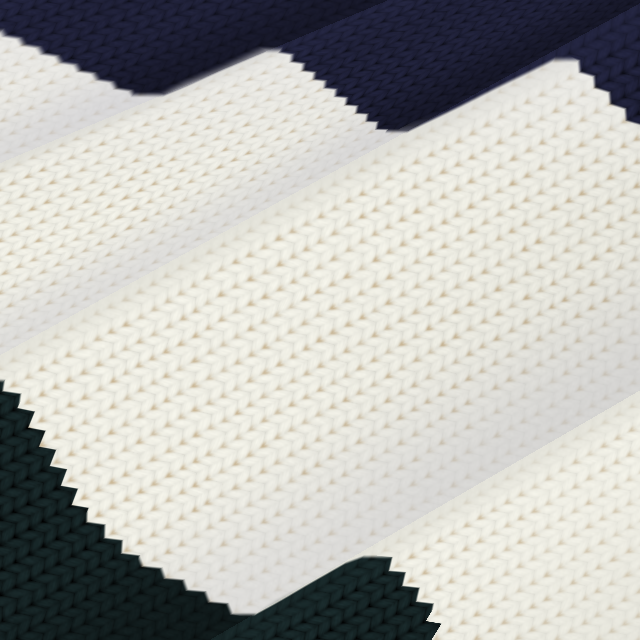
This texture is drawn by a WebGL 1 fragment shader. Its source:

```glsl
precision highp float;
// Draped chunky knit in soft folds: a cream band between navy and dark green.
uniform vec2 u_resolution;

#define CREAM vec3(0.925, 0.922, 0.885)
#define NAVY vec3(0.112, 0.118, 0.205)
#define GREEN vec3(0.072, 0.118, 0.122)
#define HOLE_TINT vec3(0.78, 0.69, 0.54)
#define COURSES 32.0
#define TOOTH 0.024
#define STITCH_LEAN 0.65
#define GROOVE_DEPTH 0.10

float hash(vec2 p) {
  p = fract(p * vec2(0.1031, 0.1137));
  p += dot(p, p.yx + 33.33);
  return fract((p.x + p.y) * p.x * 97.0);
}

float noise(vec2 p) {
  vec2 i = floor(p), f = fract(p);
  f = f * f * (3.0 - 2.0 * f);
  return mix(mix(hash(i), hash(i + vec2(1.0, 0.0)), f.x),
             mix(hash(i + vec2(0.0, 1.0)), hash(i + 1.0), f.x), f.y);
}

// Adds a rise of h between a and b
float ramp(float x, float a, float b, float h) {
  return h * clamp((x - a) / (b - a), 0.0, 1.0);
}

float navyEdge(float x) {
  return 0.951 + ramp(x, 0.0, 0.21, -0.099) + ramp(x, 0.25, 0.41, 0.07)
    + ramp(x, 0.44, 0.60, -0.127) + ramp(x, 0.63, 0.87, 0.112)
    + ramp(x, 0.895, 1.03, -0.14);
}

float greenEdge(float x) {
  return 0.405 + ramp(x, 0.0, 0.035, -0.035) + ramp(x, 0.035, 0.13, -0.17)
    + ramp(x, 0.13, 0.21, -0.072) + ramp(x, 0.21, 0.375, -0.088)
    + ramp(x, 0.39, 0.53, 0.08) + ramp(x, 0.53, 0.565, 0.01)
    + ramp(x, 0.60, 0.68, -0.09) + ramp(x, 0.675, 0.695, -0.12);
}

void main() {
  vec2 p = gl_FragCoord.xy / u_resolution;

  // Crest lines of the three folds
  float upper = 0.745 + 0.42 * p.x;
  float middle = 0.445 + 0.55 * p.x;
  float lower = -0.19 + 0.58 * p.x;

  // Rib coordinate fans between crests; t runs from a crest to the next valley
  float rib, t;
  if (p.y > upper) {
    t = 1.0 - (p.y - upper) / 0.26;
    rib = -(p.y - upper) / 0.026;
  } else if (p.y > middle) {
    t = (upper - p.y) / (upper - middle);
    rib = 11.0 * t;
  } else if (p.y > lower) {
    t = (middle - p.y) / (middle - lower);
    rib = 11.0 + 16.0 * t;
  } else {
    t = (lower - p.y) / 0.62;
    rib = 27.0 + (lower - p.y) / 0.037;
  }
  rib += 0.14 * (noise(p * 14.0) - 0.5);

  // Interlocked V stitches
  float side = abs(fract(rib) - 0.5) * 2.0;
  float course = COURSES * (p.x + 0.8 * p.y) + 0.25 * noise(p * 18.0);
  float phase = course - STITCH_LEAN * side;
  float q = fract(phase);
  float lobe = sqrt(max(0.0, sin(3.14159 * q)));
  float seam = exp(-side * side * 22.0);
  float outerSeam = exp(-(1.0 - side) * (1.0 - side) * 30.0);
  float gap = exp(-pow(min(q, 1.0 - q) * 5.0, 2.0));
  float hole = gap * exp(-side * side * 14.0);
  hole *= 0.55 + 0.6 * hash(floor(vec2(course + 0.5, rib)));
  float fibre = noise(vec2(phase * 7.0, rib * 5.0 + phase * 3.0)) - 0.5;

  // Focus is sharpest across the main fold
  float focus = 1.0 - 0.65 * smoothstep(0.68, 0.98, p.y);
  focus *= 1.0 - 0.45 * smoothstep(0.55, 1.0, p.x) * smoothstep(0.5, 0.1, p.y);
  float valley = smoothstep(0.55, 0.98, t);
  float detail = focus * (1.0 - 0.65 * valley) * smoothstep(-0.04, 0.12, t);
  float relief = (lobe - 0.75) * 0.7 - 0.45 * seam - 0.25 * outerSeam + 0.25 * fibre;

  // Broad light over the folds
  float light = 1.0 - 0.075 * valley - 0.05 * smoothstep(0.10, 0.0, t);
  light -= 0.035 * smoothstep(0.3, 1.0, p.x) * smoothstep(0.15, 0.6, t);
  light -= 0.03 * smoothstep(0.6, 0.95, p.y);

  vec3 cream = CREAM * light;
  cream.b += 0.025 * (valley + smoothstep(0.65, 1.0, p.y));
  cream *= 1.015 + GROOVE_DEPTH * relief * detail;
  cream = mix(cream, HOLE_TINT * light, clamp(hole * detail * 0.75, 0.0, 0.8));

  float darkRelief = 1.0 + (0.75 * relief - 0.3 * hole) * (0.25 + 0.75 * detail);
  float darkLight = 1.08 - 0.3 * valley + 0.12 * smoothstep(0.25, 0.0, t);
  vec3 navy = NAVY * darkRelief * darkLight;
  vec3 green = GREEN * darkRelief * darkLight * 1.08;

  // Colour changes step from stitch to stitch
  float tooth = TOOTH * (0.5 - side) * mix(1.0, 0.65, smoothstep(0.5, 0.9, p.y));
  float soft = mix(0.004, 0.007, smoothstep(0.7, 1.0, p.y));
  float navyMask = smoothstep(-soft, soft, p.y - navyEdge(p.x + tooth));
  float greenMask = smoothstep(soft, -soft, p.y - greenEdge(p.x + tooth));

  vec3 color = mix(cream, navy, navyMask);
  color = mix(color, green, greenMask);
  color += (noise(p * 260.0) - 0.5) * 0.012;
  gl_FragColor = vec4(clamp(color, 0.0, 1.0), 1.0);
}
```
